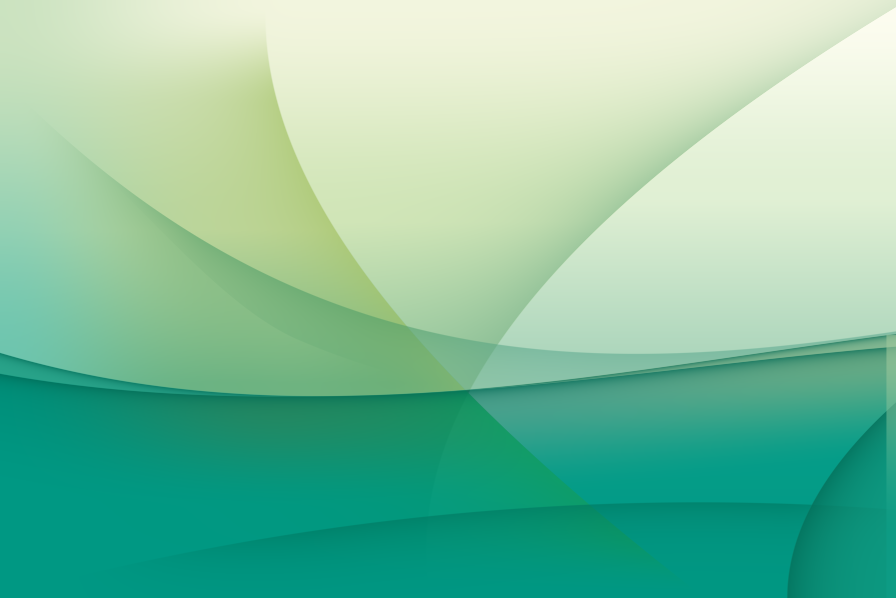
This background is drawn by a WebGL 2 fragment shader. Its source:

```glsl
#version 300 es
precision highp float;
// Translucent curved sheets over a pale green sky and a teal lower field.
// Each sheet edge is a cubic curve; its side of the edge gets a colour ramp
// and a shadow that decays exponentially with distance from the edge.

#define ASPECT 1.5
#define OLIVE_SHADE 0.55
#define ARC_SHADE 0.60
#define BAND_SHADE 0.58
#define CREASE_SHADE 0.70
#define SEA_FADE 0.19

uniform vec2 u_resolution;
out vec4 fragColor;

const vec3 DEEP_TEAL = vec3(0.00, 0.595, 0.515);
const vec3 CREASE = vec3(0.00, 0.41, 0.33);
const vec3 LEAF = vec3(0.05, 0.60, 0.37);

float cubic(float t, vec4 c) {
    return c.x + t * (c.y + t * (c.z + t * c.w));
}

// Antialiased coverage of the positive side of an edge.
float cover(float d) {
    float w = 0.8 / u_resolution.y;
    return smoothstep(-w, w, d);
}

// Shadow on the positive side, strongest at the edge.
float shade(float d, float reach) {
    return cover(d) * exp(-max(d, 0.0) / reach);
}

// Three colour stops, the middle one at position m.
vec3 ramp(float t, float m, vec3 low, vec3 mid, vec3 high) {
    vec3 c = mix(low, mid, clamp(t / m, 0.0, 1.0));
    return mix(c, high, smoothstep(m, 1.0, t));
}

// Pale field: left, middle and right sheets split by two steep arcs.
vec3 skyColor(vec2 p, float leftD, float arcD, float bandD) {
    float t = clamp((p.y - 0.36) / 0.64, 0.0, 1.0);
    vec3 left = ramp(t, 0.40, vec3(0.42, 0.70, 0.51), vec3(0.75, 0.84, 0.61), vec3(0.85, 0.90, 0.76));
    vec3 middle = ramp(t, 0.42, vec3(0.58, 0.78, 0.62), vec3(0.82, 0.90, 0.72), vec3(0.95, 0.96, 0.87));
    vec3 right = ramp(t, 0.48, vec3(0.64, 0.82, 0.72), vec3(0.88, 0.94, 0.83), vec3(0.99, 0.99, 0.94));

    // Shadow left of the bright right-hand sheet.
    float arcFade = 1.0 - 0.65 * smoothstep(0.65, 1.0, p.y);
    middle = mix(middle, vec3(0.51, 0.72, 0.56), ARC_SHADE * arcFade * shade(-arcD, 0.085));
    vec3 c = mix(middle, right, cover(arcD));

    // Olive left sheet, dissolving near the top.
    float topFade = 1.0 - smoothstep(0.82, 0.99, p.y);
    left = mix(left, vec3(0.64, 0.76, 0.38), OLIVE_SHADE * shade(leftD, 0.075));
    c = mix(c, left, cover(leftD) * topFade);

    // Cool glow along the left side.
    vec3 cool = mix(vec3(0.42, 0.78, 0.71), vec3(0.78, 0.88, 0.74), smoothstep(0.40, 0.95, p.y));
    c = mix(c, cool, 0.85 * exp(-pow(p.x / 0.20, 2.0)));
    c = mix(c, cool, 0.30 * (1.0 - smoothstep(0.1, 0.5, p.x)) * (1.0 - topFade));

    // Sweeping band, with a softer second fold under its left half.
    float fadeIn = smoothstep(0.03, 0.36, p.x);
    vec3 bandColor = mix(vec3(0.30, 0.61, 0.40), vec3(0.36, 0.66, 0.56), smoothstep(0.6, 0.95, p.x));
    c = mix(c, bandColor, BAND_SHADE * fadeIn * shade(bandD, 0.10));
    float foldD = bandD - 0.085 * smoothstep(0.12, 0.5, p.x);
    float foldFade = fadeIn * (1.0 - smoothstep(0.45, 0.68, p.x));
    return mix(c, vec3(0.62, 0.80, 0.58), 0.25 * foldFade * shade(foldD, 0.09));
}

// Teal field, lit from its upper edge and crossed by the same arcs.
vec3 seaColor(vec2 p, float depth, float leftD, float arcD) {
    vec3 top = mix(vec3(0.00, 0.56, 0.48), vec3(0.17, 0.52, 0.38), smoothstep(0.0, 0.5, p.x));
    vec3 litTop = mix(vec3(0.30, 0.62, 0.54), vec3(0.42, 0.66, 0.51), smoothstep(0.8, 1.5, p.x));
    top = mix(top, litTop, cover(arcD) * cover(-leftD));
    vec3 c = mix(DEEP_TEAL, top, 1.0 - smoothstep(0.0, SEA_FADE, depth));
    c = mix(c, LEAF, 0.80 * shade(leftD, 0.17) * smoothstep(0.0, 0.12, p.y));
    c += 0.018 * cover(arcD) * smoothstep(0.0, 0.25, p.y);
    return mix(c, CREASE, CREASE_SHADE * shade(depth, 0.013));
}

void main() {
    vec2 p = gl_FragCoord.xy / u_resolution * vec2(ASPECT, 1.0);

    // Signed offsets from the curves, scaled for their average slope.
    float leftD = 0.75 * (cubic(p.y, vec4(1.180, -1.296, 0.334, 0.2275)) - p.x);
    float arcD = 0.75 * (p.x - cubic(p.y, vec4(0.720, -0.165, 1.0615, -0.0964)));
    float bandD = cubic(p.x, vec4(0.872, -1.029, 0.706, -0.1396)) - p.y;
    float waveD = cubic(p.x, vec4(0.410, -0.297, 0.352, -0.0933)) - p.y;

    // The ribbon is a thin gap that opens toward both sides.
    float spread = p.x - 0.6;
    float gap = spread * spread * (spread < 0.0 ? 0.097 : 0.026);
    float depth = waveD - gap;

    vec3 c = skyColor(p, leftD, arcD, bandD);
    vec3 ribbon = mix(vec3(0.16, 0.64, 0.54), vec3(0.53, 0.73, 0.58), smoothstep(0.3, 1.1, p.x));
    ribbon = mix(ribbon, CREASE, CREASE_SHADE * shade(waveD, 0.007));
    c = mix(c, ribbon, cover(waveD));
    c = mix(c, seaColor(p, depth, leftD, arcD), cover(depth));

    // Low swell across the bottom.
    float swellD = 0.160 - 0.1145 * pow(p.x - 1.17, 2.0) - p.y;
    float swellFade = smoothstep(0.10, 0.60, p.x) * (1.0 - 0.6 * smoothstep(1.3, 1.5, p.x));
    c = mix(c, vec3(0.00, 0.47, 0.38), 0.65 * swellFade * shade(swellD, 0.045));

    // Curved leaf in the lower right corner and the slim strip beside it.
    float cornerD = 0.85 * (p.x - 1.318 - 1.7 * p.y * p.y);
    c = mix(c, vec3(0.10, 0.61, 0.50), 0.5 * cover(cornerD));
    c = mix(c, CREASE, 0.70 * shade(cornerD, 0.05));
    float strip = cover(p.x - 1.484) * cover(0.44 - p.y);
    c = mix(c, mix(vec3(0.05, 0.62, 0.53), vec3(0.62, 0.78, 0.61), smoothstep(0.1, 0.42, p.y)), 0.6 * strip);

    fragColor = vec4(clamp(c, 0.0, 1.0), 1.0);
}
```
